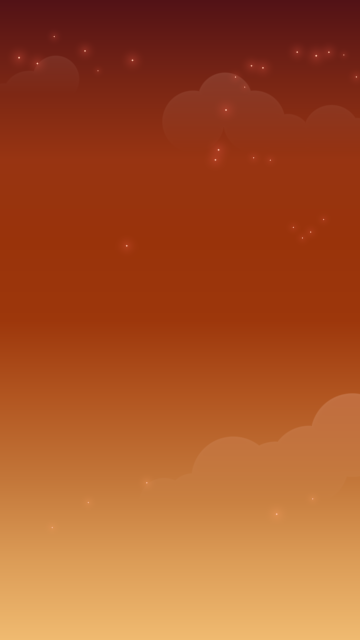
This background is drawn by a Shadertoy shader. Its source:

```glsl
// Sky colours, evenly spaced from top to bottom
const int SKY_STEPS = 8;
const vec3 SKY[9] = vec3[9](
    vec3(0.32, 0.07, 0.085), vec3(0.47, 0.145, 0.08), vec3(0.595, 0.205, 0.07),
    vec3(0.60, 0.20, 0.04), vec3(0.615, 0.215, 0.045), vec3(0.70, 0.34, 0.13),
    vec3(0.765, 0.465, 0.225), vec3(0.86, 0.61, 0.34), vec3(0.94, 0.73, 0.44));

const vec3 CLOUD_COLOR = vec3(0.98, 0.80, 0.72);
const float RIM_WIDTH = 0.004;
const float RIM_GAIN = 0.25;

const vec3 CORE_COLOR = vec3(1.0, 0.76, 0.66);
const vec3 HIGH_GLOW = vec3(0.86, 0.32, 0.25);
const vec3 LOW_GLOW = vec3(1.0, 0.62, 0.38);
const float CORE_RADIUS = 0.0045;
const float GLOW_RADIUS = 0.042;
const float GLOW_ALPHA = 0.36;

vec2 hash22(vec2 p) {
    vec3 q = fract(p.xyx * vec3(0.1031, 0.1030, 0.0973));
    q += dot(q, q.yzx + 33.33);
    return fract((q.xx + q.yz) * q.zy);
}

vec3 skyColor(float depth) {
    float s = clamp(depth, 0.0, 0.9999) * float(SKY_STEPS);
    int i = int(s);
    return mix(SKY[i], SKY[i + 1], fract(s));
}

// Union of three discs, each given as centre and radius
float puffs(vec2 p, vec3 a, vec3 b, vec3 c) {
    return min(length(p - a.xy) - a.z,
           min(length(p - b.xy) - b.z, length(p - c.xy) - c.z));
}

// Translucent cloud that fades from its crown to its base
vec3 addCloud(vec3 col, float d, float y, float base, float crown, float alpha) {
    float pixel = 1.0 / iResolution.x;
    float fill = 1.0 - smoothstep(-pixel, pixel, d);
    float fade = clamp((y - base) / (crown - base), 0.0, 1.0);
    float rim = 1.0 + RIM_GAIN * exp(-abs(d) / RIM_WIDTH);
    return mix(col, CLOUD_COLOR, fill * fade * rim * alpha);
}

// Sparks jittered inside a box, with one column for each
vec3 addSparks(vec3 col, vec2 p, vec2 centre, vec2 halfSize, int count, float seed) {
    vec3 glowColor = mix(LOW_GLOW, HIGH_GLOW, smoothstep(0.6, 1.2, p.y));
    for (int i = 0; i < count; i++) {
        vec2 jitter = hash22(vec2(float(i) + 1.0, seed));
        float power = mix(0.5, 1.0, hash22(vec2(seed, float(i) + 17.0)).x);
        vec2 cell = vec2((float(i) + jitter.x) / float(count), jitter.y);
        float d = length(p - centre - halfSize * (2.0 * cell - 1.0));
        float halo = max(0.0, 1.0 - d / (GLOW_RADIUS * power));
        float core = 1.0 - smoothstep(0.0, CORE_RADIUS * (0.5 + 0.5 * power), d);
        col = mix(col, glowColor, halo * halo * GLOW_ALPHA * power);
        col = mix(col, CORE_COLOR, core * power);
    }
    return col;
}

void mainImage(out vec4 fragColor, in vec2 fragCoord) {
    vec2 p = fragCoord / iResolution.x;
    vec3 col = skyColor(1.0 - fragCoord.y / iResolution.y);

    // Upper left cloud
    float left = puffs(p, vec3(0.155, 1.558, 0.065), vec3(0.081, 1.505, 0.076),
                          vec3(0.012, 1.488, 0.058));
    col = addCloud(col, left, p.y, 1.515, 1.623, 0.09);

    // Upper right cloud and its trailing puffs
    float upper = puffs(p, vec3(0.625, 1.500, 0.076), vec3(0.537, 1.440, 0.086),
                           vec3(0.706, 1.440, 0.086));
    float trail = puffs(p, vec3(0.799, 1.396, 0.065), vec3(0.921, 1.407, 0.079),
                           vec3(0.990, 1.380, 0.070));
    col = addCloud(col, min(upper, trail), p.y, 1.356, 1.576, 0.13);

    // Lower cloud bank rising to the right
    float bank = puffs(p, vec3(0.766, 0.447, 0.104), vec3(0.859, 0.486, 0.109),
                          vec3(0.979, 0.569, 0.116));
    float bankTail = puffs(p, vec3(0.648, 0.449, 0.116), vec3(0.537, 0.389, 0.074),
                              vec3(0.456, 0.380, 0.070));
    col = addCloud(col, min(bank, bankTail), p.y, 0.382, 0.685, 0.21);

    // Spark groups
    col = addSparks(col, p, vec2(0.197, 1.627), vec2(0.197, 0.076), 6, 3.0);
    col = addSparks(col, p, vec2(0.671, 1.454), vec2(0.088, 0.153), 9, 7.0);
    col = addSparks(col, p, vec2(0.903, 1.600), vec2(0.093, 0.051), 5, 11.0);
    col = addSparks(col, p, vec2(0.856, 1.134), vec2(0.046, 0.042), 4, 19.0);
    col = addSparks(col, p, vec2(0.352, 1.095), vec2(0.0), 1, 23.0);
    col = addSparks(col, p, vec2(0.498, 0.424), vec2(0.498, 0.197), 5, 29.0);

    fragColor = vec4(col, 1.0);
}
```
